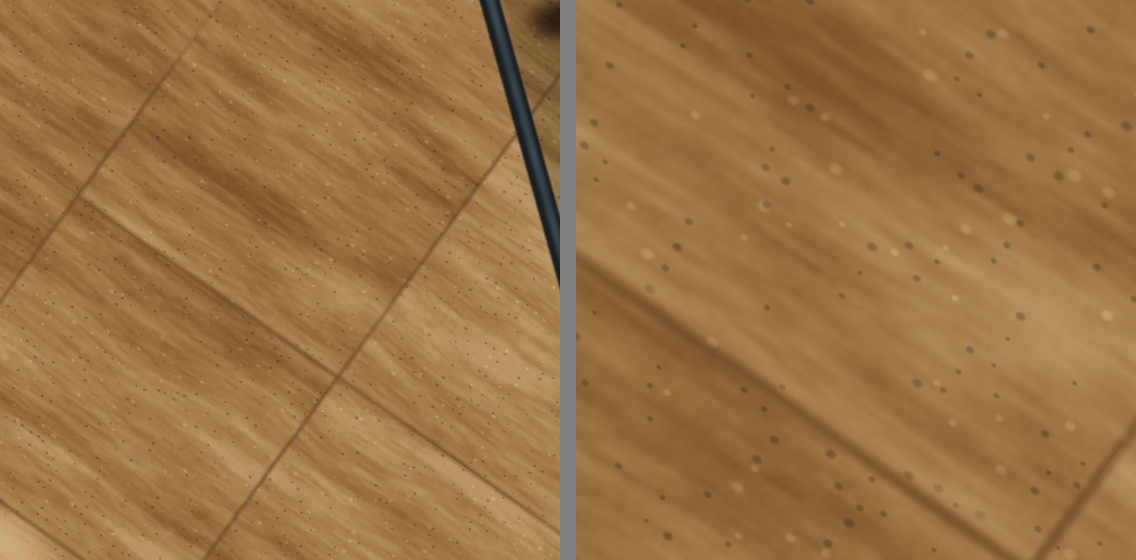
Left: the whole. Right: its middle third, enlarged.
Write a WebGL 2 fragment shader that draws this texture.

```glsl
#version 300 es
precision highp float;

uniform vec2 u_resolution;
out vec4 outColor;

const vec3 WOOD_DARK = vec3(0.49, 0.33, 0.17);
const vec3 WOOD_MID = vec3(0.62, 0.45, 0.26);
const vec3 WOOD_PALE = vec3(0.72, 0.58, 0.39);
const vec3 JOINT_BROWN = vec3(0.41, 0.27, 0.15);
const vec3 GLARE = vec3(0.84, 0.71, 0.52);
const vec3 BAR_EDGE = vec3(0.10, 0.12, 0.13);
const vec3 BAR_FACE = vec3(0.23, 0.29, 0.32);

const vec2 GRAIN_DIR = vec2(0.819, -0.573);
const vec2 GRAIN_NORMAL = vec2(0.573, 0.819);
const vec2 COLUMN_NORMAL = vec2(0.806, -0.592);
const float COLUMN_PITCH = 0.566;

float hash(vec2 p) {
  vec3 q = fract(vec3(p.xyx) * 0.1031);
  q += dot(q, q.yzx + 33.33);
  return fract((q.x + q.y) * q.z);
}

float noise(vec2 p) {
  vec2 i = floor(p);
  vec2 f = fract(p);
  f = f * f * (3.0 - 2.0 * f);
  float low = mix(hash(i), hash(i + vec2(1, 0)), f.x);
  float high = mix(hash(i + vec2(0, 1)), hash(i + vec2(1, 1)), f.x);
  return mix(low, high, f.y);
}

float fbm(vec2 p) {
  float sum = 0.0;
  float weight = 0.5;
  for (int i = 0; i < 4; i++) {
    sum += weight * noise(p);
    p = p * 2.03 + 17.7;
    weight *= 0.5;
  }
  return sum / 0.9375;
}

// Soft line of a given half width around distance zero
float line(float dist, float halfWidth, float blur) {
  return 1.0 - smoothstep(halfWidth - blur, halfWidth + blur, abs(dist));
}

// Signed distance to the nearest whole number
float toNearest(float x) {
  return fract(x + 0.5) - 0.5;
}

// Foreshortened row coordinate: rows widen away from the lower left
float rowAt(float d) {
  return 1.574 * d / (1.0 + 0.324 * d);
}

float rowSlope(float d) {
  float k = 1.0 + 0.324 * d;
  return 1.574 / (k * k);
}

// Streaky tone along the grain, around 0.5
float grainTone(vec2 g, float seed) {
  g += seed * vec2(13.0, 29.0);
  g.y += 0.022 * (noise(g * vec2(5.0, 7.0)) - 0.5);
  float broad = fbm(g * vec2(2.6, 13.0));
  float streak = fbm(g * vec2(6.0, 44.0) + 5.0);
  float fibre = noise(g * vec2(32.0, 170.0));
  float tone = 0.46 * broad + 0.42 * streak + 0.12 * fibre;
  return 0.5 + 2.0 * (tone - 0.5);
}

vec3 woodColor(float t) {
  vec3 lower = mix(WOOD_DARK, WOOD_MID, clamp(2.0 * t, 0.0, 1.0));
  return mix(lower, WOOD_PALE, clamp(2.0 * t - 1.0, 0.0, 1.0));
}

// One jittered fleck in some of the cells
float flecks(vec2 g, float density, float share, float seed) {
  vec2 q = g * density;
  vec2 cell = floor(q);
  vec2 center = 0.3 + 0.4 * vec2(hash(cell + seed), hash(cell + seed + 7.3));
  float radius = 0.1 + 0.14 * hash(cell + seed + 3.1);
  float dist = length((fract(q) - center) * vec2(0.75, 1.0));
  return step(hash(cell + seed + 11.9), share) * (1.0 - smoothstep(0.3 * radius, radius, dist));
}

void main() {
  vec2 p = gl_FragCoord.xy / u_resolution;
  float pixel = 1.0 / min(u_resolution.x, u_resolution.y);

  // Tile grid and grain coordinates
  vec2 g = vec2(dot(p, GRAIN_DIR), dot(p, GRAIN_NORMAL));
  float across = g.y - 0.612;
  float row = rowAt(across);
  float column = (dot(p, COLUMN_NORMAL) - 0.293) / COLUMN_PITCH;
  vec2 tile = floor(vec2(column, row));

  // Wood, slightly different on each tile
  float tone = grainTone(g, hash(tile + 41.0));
  tone += 0.10 * (hash(tile + 8.0) - 0.5) + 0.16 * (p.x - p.y) + 0.06;
  vec3 color = woodColor(tone);
  color += 0.035 * (fbm(p * 150.0) - 0.5);
  color *= 1.0 - 0.22 * flecks(g, 62.0, 0.22, 2.0);
  color += 0.08 * flecks(g, 48.0, 0.13, 19.0);

  // Joints, worn to uneven strength
  float wear = 0.6 + 0.4 * noise(p * 9.0);
  float longDist = toNearest(column) * COLUMN_PITCH;
  float crossDist = toNearest(row) / rowSlope(across);
  float fade = 1.0 - 0.8 * smoothstep(0.82, 0.95, p.y) * step(p.x, 0.5);
  float crossFade = tile.x < -1.0 ? 0.15 : 0.85;
  color = mix(color, WOOD_PALE, 0.45 * crossFade * wear * line(crossDist - 0.011, 0.005, 0.005));
  color = mix(color, JOINT_BROWN, 0.72 * wear * fade * line(longDist, 0.0035, 0.0025 + pixel));
  color = mix(color, JOINT_BROWN, 0.75 * crossFade * wear * line(crossDist, 0.0035, 0.003 + pixel));

  // Glare beyond the lower left joint
  float glare = smoothstep(-0.525, -0.57, across) * (1.0 - smoothstep(0.02, 0.16, p.x));
  color = mix(color, GLARE, 0.75 * glare);

  // Slanted bar with the shaded floor behind it
  float barDist = dot(p - vec2(0.874, 1.0), vec2(0.963, 0.269));
  color *= 1.0 - 0.16 * smoothstep(0.0, 0.03, barDist);
  color *= 1.0 - 0.65 * (1.0 - smoothstep(0.01, 0.08, length((p - vec2(1.0, 0.965)) * vec2(1.0, 1.5))));
  float sheen = line(barDist - 0.002, 0.007, 0.006) * (0.65 + 0.35 * noise(p * vec2(60.0, 25.0)));
  vec3 barColor = mix(BAR_EDGE, BAR_FACE, sheen);
  color = mix(color, barColor, line(barDist, 0.0175, 0.0015 + pixel));

  outColor = vec4(clamp(color, 0.0, 1.0), 1.0);
}
```
